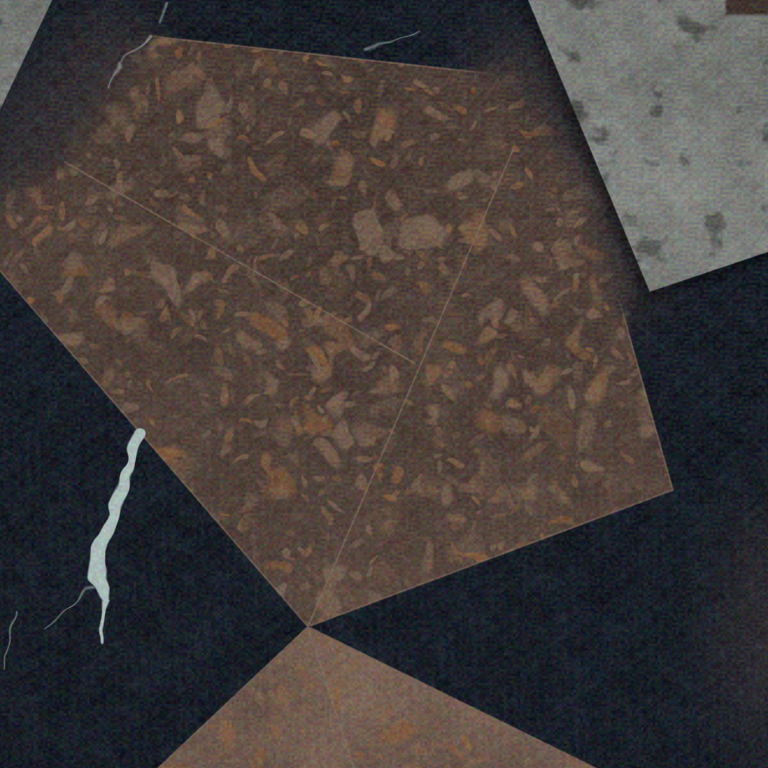
Reproduce this texture procedurally as a Shadertoy shader.

```glsl
const vec3 SLATE = vec3(0.095, 0.118, 0.152);
const vec3 DUST = vec3(0.22, 0.20, 0.21);
const vec3 BROWN_DARK = vec3(0.25, 0.205, 0.185);
const vec3 BROWN_LIGHT = vec3(0.37, 0.30, 0.265);
const vec3 BROWN_PALE = vec3(0.44, 0.36, 0.315);
const vec3 CHIP_TAN = vec3(0.47, 0.39, 0.33);
const vec3 CHIP_RUST = vec3(0.53, 0.36, 0.23);
const vec3 GROUT = vec3(0.50, 0.42, 0.36);
const vec3 LIMESTONE = vec3(0.46, 0.47, 0.455);
const vec3 CALCITE = vec3(0.66, 0.73, 0.71);
const float GRAIN_CELLS = 330.0;
const float GRAIN_AMOUNT = 0.15;
const float LINE_RADIUS = 0.0011;
const vec2 HUB = vec2(0.401, 0.184); // where the tiles meet
const vec2 SLAB_TIP = vec2(0.846, 0.62);

// Corners of the large tile
const vec2 TILE[9] = vec2[9](
    vec2(0.195, 0.953), vec2(0.658, 0.902), vec2(0.765, 0.755),
    vec2(0.806, 0.61), vec2(0.876, 0.362), HUB,
    vec2(-0.015, 0.665), vec2(-0.01, 0.73), vec2(0.08, 0.79));
// Thick vein: position, radius
const vec3 VEIN[6] = vec3[6](
    vec3(0.182, 0.436, 0.007), vec3(0.156, 0.355, 0.006),
    vec3(0.130, 0.283, 0.010), vec3(0.126, 0.247, 0.010),
    vec3(0.139, 0.220, 0.003), vec3(0.131, 0.165, 0.002));
// Faint veins: start, end
const vec4 HAIRLINE[6] = vec4[6](
    vec4(0.124, 0.24, 0.06, 0.18), vec4(0.020, 0.20, 0.004, 0.13),
    vec4(0.197, 0.952, 0.157, 0.917), vec4(0.157, 0.917, 0.143, 0.885),
    vec4(0.214, 0.995, 0.208, 0.97), vec4(0.475, 0.935, 0.545, 0.957));
// Large inclusions: centre, radius, tilt
const vec4 CLASTS[9] = vec4[9](
    vec4(0.268, 0.86, 0.020, 1.2), vec4(0.480, 0.70, 0.028, 1.8),
    vec4(0.553, 0.695, 0.028, 0.3), vec4(0.592, 0.77, 0.020, 0.6),
    vec4(0.222, 0.633, 0.030, 2.3), vec4(0.446, 0.468, 0.017, 1.5),
    vec4(0.634, 0.592, 0.017, 0.4), vec4(0.437, 0.253, 0.021, 1.1),
    vec4(0.475, 0.102, 0.027, 1.3));

float hash(vec2 p) { return fract(sin(dot(p, vec2(127.1, 311.7))) * 43758.5453); }

float noise(vec2 p) {
    vec2 i = floor(p), f = fract(p);
    f = f * f * (3.0 - 2.0 * f);
    return mix(mix(hash(i), hash(i + vec2(1, 0)), f.x),
               mix(hash(i + vec2(0, 1)), hash(i + vec2(1, 1)), f.x), f.y);
}

float fbm(vec2 p) {
    float sum = 0.0, amp = 0.53;
    for (int i = 0; i < 4; i++) { sum += amp * noise(p); p = p * 2.03 + 17.3; amp *= 0.5; }
    return sum;
}

// Signed distance to a line, positive on the right of a -> b
float side(vec2 p, vec2 a, vec2 b) {
    vec2 d = normalize(b - a);
    return dot(p - a, vec2(d.y, -d.x));
}

// Distance to a stroke tapering from ra to rb
float stroke(vec2 p, vec2 a, vec2 b, float ra, float rb) {
    vec2 d = b - a;
    float h = clamp(dot(p - a, d) / dot(d, d), 0.0, 1.0);
    return length(p - a - d * h) - mix(ra, rb, h);
}

float segment(vec2 p, vec2 a, vec2 b) { return stroke(p, a, b, 0.0, 0.0); }

float tileDistance(vec2 p) {
    float d = 10.0, s = 1.0;
    for (int i = 0; i < 9; i++) {
        vec2 a = TILE[i], b = TILE[(i + 8) % 9], e = b - a, w = p - a;
        d = min(d, segment(p, a, b));
        bvec3 c = bvec3(p.y >= a.y, p.y < b.y, e.x * w.y > e.y * w.x);
        if (all(c) || all(not(c))) s = -s;
    }
    return s * d;
}

float fill(float d, float w) { return 1.0 - smoothstep(-w, w, d); }

float ellipse(vec2 q, float angle, float r) {
    float c = cos(angle), s = sin(angle);
    return length(mat2(c, -s, s, c) * q * vec2(0.75, 1.4)) - r;
}

vec3 addChips(vec3 col, vec2 p) {
    vec2 q = p + 0.025 * (vec2(noise(p * 38.0), noise(p * 38.0 + 50.0)) - 0.5);
    for (int k = 0; k < 3; k++) {
        float cells = 15.0 * pow(1.75, float(k));
        for (int n = 0; n < 9; n++) {
            vec2 id = floor(q * cells) + vec2(n % 3 - 1, n / 3 - 1);
            float r = hash(id + 7.0 * float(k)), tint = hash(id + 31.7);
            vec2 c = id + 0.2 + 0.6 * vec2(hash(id + 3.1), hash(id + 9.4));
            float d = ellipse(q * cells - c, 6.28 * tint, 0.1 + 0.2 * r);
            float m = fill(d, 0.09) * step(0.5, r) * (0.25 + 0.6 * hash(id + 5.5));
            col = mix(col, mix(CHIP_TAN, CHIP_RUST, tint * tint), m);
        }
    }
    for (int i = 0; i < 9; i++) {
        vec4 c = CLASTS[i];
        col = mix(col, CHIP_TAN, 0.72 * fill(ellipse(q - c.xy, c.w, c.z * 0.85), 0.004));
    }
    return col;
}

void mainImage(out vec4 fragColor, in vec2 fragCoord) {
    vec2 p = fragCoord / iResolution.xy;
    float aa = 1.0 / iResolution.y, cloud = fbm(p * 9.0), fine = fbm(p * 45.0);

    // Slate with dusty patches
    float wearL = segment(p, vec2(0.0, 0.75), vec2(0.14, 0.91));
    float wearR = segment(p, vec2(0.68, 0.89), vec2(0.79, 0.65));
    float wear = min(wearL, wearR);
    float haze = 1.0 - smoothstep(0.0, 0.22, length((p - vec2(1.01, 0.17)) * vec2(1.5, 0.8)));
    vec3 col = SLATE * (0.75 + 0.5 * fine);
    col = mix(col, DUST, max(0.85 - 0.85 * smoothstep(0.0, 0.14, wear), haze * 0.7));

    // Brown tiles, the large one with worn corners
    float large = tileDistance(p);
    float lower = -min(side(p, vec2(0.206, 0), HUB), side(p, HUB, vec2(0.775, 0)));
    float worn = 1.0 - smoothstep(0.03, 0.09, wear);
    float shade = clamp(0.65 * cloud + 0.5 * fine + 0.45 * (0.5 - p.y), 0.0, 1.0);
    vec3 stone = mix(BROWN_DARK, BROWN_LIGHT, shade);
    stone = mix(stone, BROWN_PALE * (0.8 + 0.4 * cloud), fill(lower, aa));
    float brown = max(fill(large, mix(aa, 0.035, worn)), fill(lower, aa));
    col = mix(col, addChips(stone, p), brown);

    // Grout joints and bright rims
    float joint = min(segment(p, vec2(0.085, 0.789), vec2(0.54, 0.527)),
        min(segment(p, vec2(0.668, 0.805), HUB), segment(p, HUB, vec2(0.464, -0.01))));
    float rim = fill(min(abs(large), abs(lower)) - LINE_RADIUS, aa) * (1.0 - worn);
    col = mix(col, GROUT, 0.7 * max(fill(joint - LINE_RADIUS, aa), rim));

    // Limestone slabs and rusty corner
    float slab = min(side(p, SLAB_TIP, vec2(0.6875, 1)), side(p, vec2(1, 0.672), SLAB_TIP));
    float corner = side(p, vec2(0, 0.857), vec2(0.068, 1));
    vec3 lime = LIMESTONE * (0.78 + 0.3 * cloud + 0.2 * fine);
    lime *= 1.0 - 0.3 * smoothstep(0.6, 0.75, fbm(p * 28.0 + 4.0));
    col *= 1.0 - 0.35 * smoothstep(-0.025, 0.0, slab);
    col = mix(col, lime, max(fill(-slab, aa), fill(corner, aa)));
    col = mix(col, BROWN_DARK, fill(max(0.945 - p.x, 0.981 - p.y), 0.003));

    // Calcite veins
    vec2 v = p + 0.008 * (vec2(noise(p * 55.0), noise(p * 55.0 + 20.0)) - 0.5);
    float vein = 1.0, faint = 1.0;
    for (int i = 0; i < 5; i++)
        vein = min(vein, stroke(v, VEIN[i].xy, VEIN[i + 1].xy, VEIN[i].z, VEIN[i + 1].z));
    for (int i = 0; i < 6; i++)
        faint = min(faint, stroke(v, HAIRLINE[i].xy, HAIRLINE[i].zw, 0.0015, 0.0008));
    col = mix(col, CALCITE, max(fill(vein, 0.0015), 0.5 * fill(faint, 0.0015)));

    // Coloured grain
    vec2 g = p * GRAIN_CELLS;
    vec3 grain = vec3(noise(g), noise(g + 41.0), noise(g + 83.0));
    col += GRAIN_AMOUNT * (mix(vec3(noise(g + 127.0)), grain, 0.6) - 0.5);
    fragColor = vec4(clamp(col, 0.0, 1.0), 1.0);
}
```
